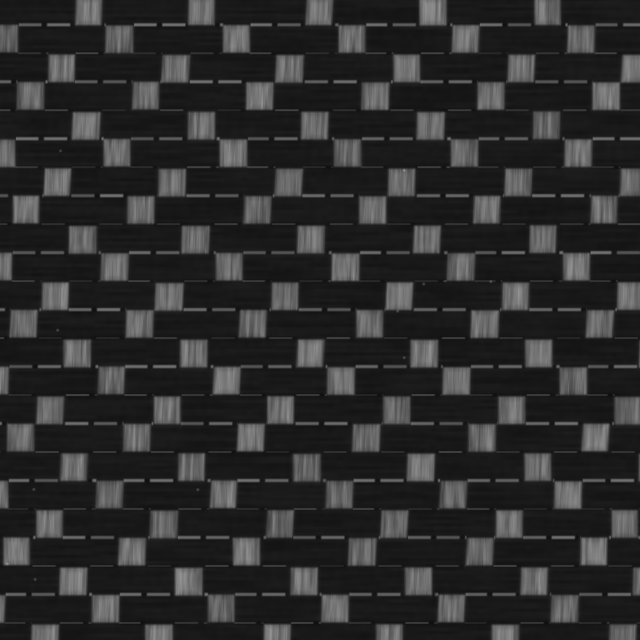
A Shadertoy shader for this texture:

```glsl
float hash(vec2 p) {
    p = fract(p * vec2(0.1031, 0.1137));
    p += dot(p, p.yx + 33.33);
    return fract((p.x + p.y) * p.x * 91.7);
}

float noise(vec2 p) {
    vec2 i = floor(p), f = fract(p);
    f = f * f * (3.0 - 2.0 * f);
    return mix(mix(hash(i), hash(i + vec2(1, 0)), f.x),
               mix(hash(i + vec2(0, 1)), hash(i + 1.0), f.x), f.y);
}

// Signed distance to the nearest warp float of a row; its seed goes to id
float warpFloat(vec2 p, float row, out vec2 id) {
    float start = vec4(0.0, 1.17, 3.11, 2.07)[int(mod(row, 4.0))];
    float n = floor((p.x - start) / 4.0 + 0.5);
    id = vec2(n + 17.0, row + 41.0);
    vec2 jitter = vec2(hash(id), hash(id + 7.3)) - 0.5;
    float sag = 0.04 * (1.0 - mod(row, 2.0));
    vec2 q = p - vec2(start + 4.0 * n, row + 0.5 + sag) - jitter * vec2(0.11, 0.03);
    q.x += 0.08 * (hash(id + 3.1) - 0.5) * q.y;
    vec2 d = abs(q) - vec2(0.465 + 0.03 * jitter.y, 0.485) + 0.05;
    return length(max(d, 0.0)) + min(max(d.x, d.y), 0.0) - 0.05;
}

void mainImage(out vec4 fragColor, in vec2 fragCoord) {
    vec2 uv = fragCoord / iResolution.xy;
    float down = 1.0 - uv.y;

    // Thread units: x counts warp columns, y counts weft rows from the top
    vec2 p = vec2(22.22 * (uv.x + 0.027 * down) - 3.06, 22.47 * down + 0.13);
    float row = floor(p.y);

    // Dark weft with faint lengthwise fibres
    float shade = 0.075 + 0.03 * noise(p * vec2(0.7, 9.0)) + 0.012 * noise(p * 5.0);
    float border = floor(p.y + 0.5);
    float gap = abs(p.y - border);
    shade -= 0.02 * smoothstep(0.12, 0.0, gap);

    // Slivers of warp between rows, strong and weak by turns
    vec2 id;
    float above = warpFloat(vec2(p.x, border - 0.5), border - 1.0, id);
    float below = warpFloat(vec2(p.x, border + 0.5), border, id);
    float column = floor(p.x + 0.5);
    float strong = mod(border, 2.0);
    float vary = hash(vec2(column + 9.0, border + 23.0));
    float sliver = smoothstep(0.45, 0.36, abs(p.x - column))
                 * smoothstep(-0.02, 0.05, min(above, below))
                 * smoothstep(mix(0.06, 0.1, strong), 0.01, gap);
    shade = mix(shade, mix(0.14, 0.32, strong) + 0.12 * vary, sliver);

    // Light square warp floats with vertical fibres
    for (float i = -1.0; i <= 1.0; i++) {
        float d = warpFloat(p, row + i + 4.0 * step(row + i, -0.5), id);
        float fibre = noise(vec2(p.x * 10.0, p.y * 0.8) + id * 3.7) - 0.5;
        float fine = noise(vec2(p.x * 23.0, p.y * 2.0) + id * 5.1) - 0.5;
        float light = 0.44 + 0.07 * (hash(id + 11.0) - 0.5) + 0.17 * fibre + 0.08 * fine;
        light *= 0.86 + 0.16 * smoothstep(0.0, -0.25, d);
        shade += 0.025 * smoothstep(0.17, 0.0, d);
        shade = mix(shade, light, smoothstep(0.065, -0.065, d));
    }

    // Sparse dust
    vec2 speck = floor(uv * 28.0);
    vec2 spot = fract(uv * 28.0) - 0.3 - 0.4 * vec2(hash(speck + 5.0), hash(speck + 8.0));
    shade += 0.16 * step(0.975, hash(speck + 61.0)) * smoothstep(0.1, 0.02, length(spot));

    fragColor = vec4(vec3(shade), 1.0);
}
```
